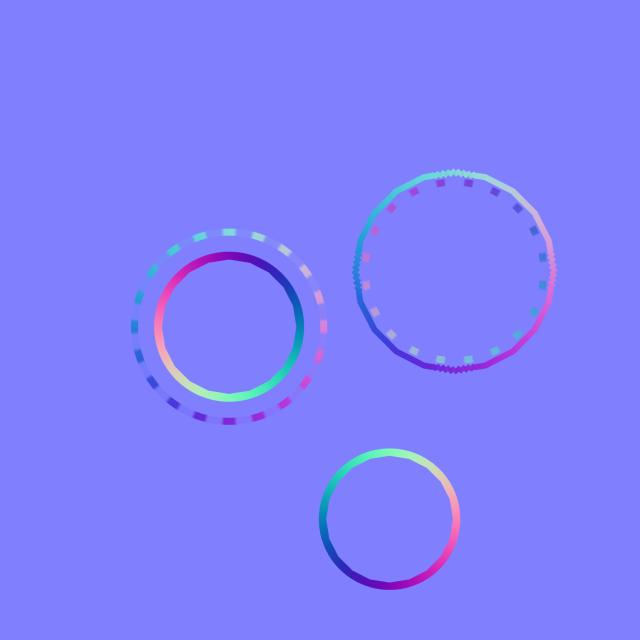
Reproduce this texture map procedurally as a Shadertoy shader.

```glsl
const float SIDES = 20.0;
const float TAU = 6.2831853;

// Signed angle to the nearest of the evenly spaced spokes
float spokeAngle(vec2 p, float shift) {
    float turn = atan(p.y, p.x) / TAU * SIDES + shift;
    return (fract(turn + 0.5) - 0.5) * TAU / SIDES;
}

// Distance scaled so that a circle becomes a polygon with corners on the spokes
float polygonRadius(vec2 p) {
    return length(p) * cos(spokeAngle(p, 0.5)) / cos(0.5 * TAU / SIDES);
}

float band(float inner, float outer) {
    float aa = 0.75 / iResolution.y;
    return smoothstep(-aa, aa, inner) * smoothstep(-aa, aa, outer);
}

// Encoded normal leaning along the radius; negative tilt leans inward
vec3 radialNormal(vec2 p, float tilt, float blue) {
    return vec3(0.5 + tilt * p / max(length(p), 1e-4), blue);
}

// Round outside, faceted inside
void bevelRing(inout vec3 color, vec2 p, float inner, float outer, float tilt) {
    float mask = band(polygonRadius(p) - inner, outer - length(p));
    color = mix(color, radialNormal(p, tilt, 0.72), mask);
}

// Soft-ended dashes on a circle
void dashRing(inout vec3 color, vec2 p, float radius, vec2 halfSize, float shift, float tilt, float gap) {
    float r = length(p);
    float along = abs(spokeAngle(p, shift)) * radius;
    float dash = 1.0 - smoothstep(halfSize.x * 0.6, halfSize.x * 1.3, along);
    float mask = band(r - radius + halfSize.y, radius + halfSize.y - r);
    color = mix(color, radialNormal(p, tilt, 0.85), mask * mix(gap, 1.0, dash));
}

// Faceted rim, slightly ragged at the four compass points
void facetedRim(inout vec3 color, vec2 p) {
    float r = polygonRadius(p);
    float angle = atan(p.y, p.x);
    float compass = smoothstep(0.97, 0.99, max(abs(p.x), abs(p.y)) / max(length(p), 1e-4));
    float ragged = 0.0014 * compass * sin(angle * 120.0);
    float mask = band(r - 0.1500 - ragged, 0.1595 + ragged - r);
    float shade = 1.0 - 0.12 * compass * (0.5 + 0.5 * cos(angle * 80.0));
    color = mix(color, radialNormal(p, 0.36 * shade, 0.85), mask);
}

void mainImage(out vec4 fragColor, in vec2 fragCoord) {
    vec2 uv = fragCoord / iResolution.xy;
    vec3 color = vec3(0.5, 0.5, 1.0);

    // Left: recessed ring inside raised dashes
    vec2 left = uv - vec2(0.3580, 0.4895);
    bevelRing(color, left, 0.1050, 0.1172, -0.47);
    dashRing(color, left, 0.1478, vec2(0.0105, 0.0055), 0.0, 0.35, 0.12);

    // Right: raised rim around recessed studs
    vec2 right = uv - vec2(0.7103, 0.5760);
    facetedRim(color, right);
    dashRing(color, right, 0.1395, vec2(0.0070, 0.0055), 0.5, -0.24, 0.0);

    // Bottom: raised ring
    bevelRing(color, uv - vec2(0.6087, 0.1888), 0.0990, 0.1105, 0.47);

    fragColor = vec4(color, 1.0);
}
```
